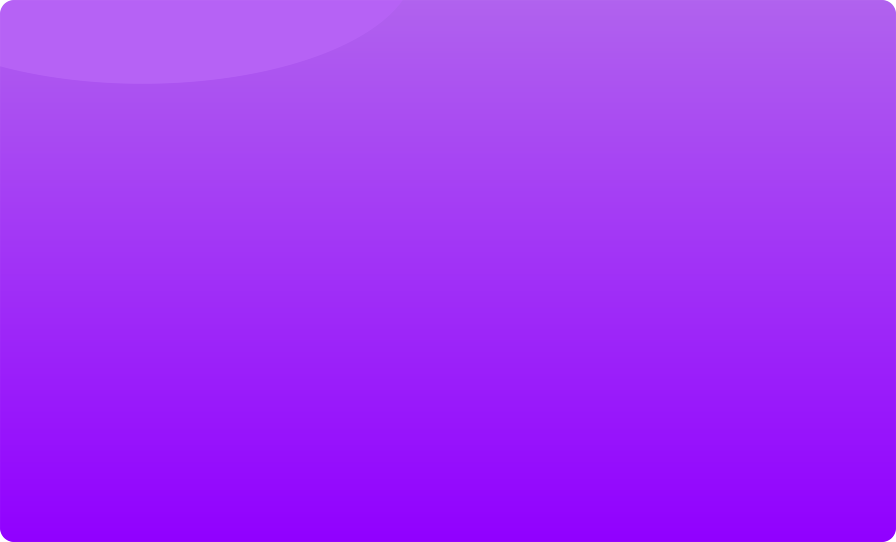
This background is drawn by a WebGL 2 fragment shader. Its source:

```glsl
#version 300 es
precision highp float;
// A violet card with rounded corners on white: a vertical gradient that
// deepens downward, with a pale ellipse hanging over the upper left edge.
// Lengths are in canvas heights; edges are smoothed signed distances.

uniform vec2 u_resolution;
out vec4 fragColor;

float roundedBox(vec2 p, vec2 halfSize, float radius) {
    vec2 q = abs(p) - halfSize + radius;
    return length(max(q, 0.0)) + min(max(q.x, q.y), 0.0) - radius;
}

// First-order distance to an ellipse: implicit value over its gradient.
float ellipse(vec2 p, vec2 radii) {
    float k = length(p / radii);
    float slope = length(p / (radii * radii));
    return k * (k - 1.0) / max(slope, 1e-4);
}

float coverage(float dist, float pixel) {
    return 1.0 - smoothstep(-0.6 * pixel, 0.6 * pixel, dist);
}

void main() {
    float pixel = 1.0 / u_resolution.y;
    vec2 uv = gl_FragCoord.xy * pixel;
    float aspect = u_resolution.x * pixel;

    // Vertical gradient
    vec3 color = mix(vec3(0.568, 0.0, 1.0), vec3(0.692, 0.385, 0.932), uv.y);

    // Pale ellipse, centred just above the canvas
    vec2 center = vec2(0.159 * aspect, 1.0644);
    float oval = ellipse(uv - center, vec2(0.304 * aspect, 0.219));
    color = mix(color, vec3(0.714, 0.384, 0.961), coverage(oval, pixel));

    // Rounded card on white
    vec2 halfSize = 0.5 * vec2(aspect, 1.0);
    float card = roundedBox(uv - halfSize, halfSize, 0.026);
    color = mix(vec3(1.0), color, coverage(card, pixel));

    fragColor = vec4(color, 1.0);
}
```
